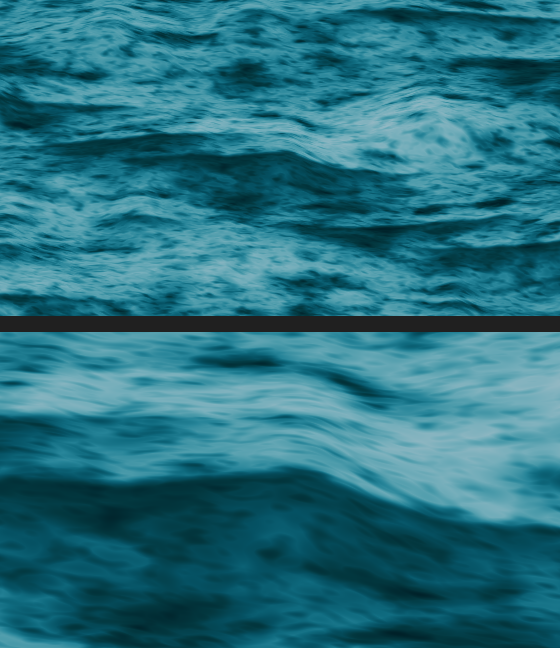
Top: the whole. Bottom: its middle third, enlarged.
Reproduce this texture procedurally as a Shadertoy shader.

```glsl
// Choppy teal sea seen at a low angle. Rows of layered-sine swells cast dark
// faces below sharp crests; stretched ripple noise follows their slopes, and
// the summed tone picks a colour from a dark-to-light water ramp.

const int   SWELL_ROWS    = 8;
const int   RIPPLE_LAYERS = 4;
const float SWELL_DARK    = 2.1;    // depth of tone on the wave faces
const float RIM_LIGHT     = 0.45;   // sky light just above a crest
const float CREST_EDGE    = 0.012;  // softness of the crest line
const float RIPPLE_GAIN   = 2.9;
const float BROAD_GAIN    = 2.2;
const float BASE_TONE     = 0.36;
const vec2  RIPPLE_SCALE  = vec2(4.6, 15.0);
const vec2  BROAD_SCALE   = vec2(1.5, 4.2);

// Water colours and the tone at which each one is reached
const int STOPS = 8;
const vec3 WATER[STOPS] = vec3[STOPS](
    vec3(0.00, 0.13, 0.16), vec3(0.01, 0.22, 0.25),
    vec3(0.02, 0.32, 0.39), vec3(0.06, 0.42, 0.50),
    vec3(0.15, 0.52, 0.60), vec3(0.30, 0.61, 0.67),
    vec3(0.45, 0.68, 0.73), vec3(0.63, 0.74, 0.78));
const float TONE[STOPS] = float[STOPS](
    -2.6, -1.4, -0.63, -0.06, 0.48, 1.13, 1.95, 3.1);

vec2 hash2(vec2 cell) {
    vec3 h = fract(cell.xyx * vec3(0.1031, 0.1030, 0.0973));
    h += dot(h, h.yzx + 33.33);
    return 2.0 * fract((h.xx + h.yz) * h.zy) - 1.0;
}

// Gradient noise, centred on zero
float noise(vec2 p) {
    vec2 i = floor(p), f = fract(p);
    vec2 u = f * f * f * (f * (f * 6.0 - 15.0) + 10.0);
    vec2 e = vec2(0.0, 1.0);
    float low  = mix(dot(hash2(i), f),
                     dot(hash2(i + e.yx), f - e.yx), u.x);
    float high = mix(dot(hash2(i + e.xy), f - e.xy),
                     dot(hash2(i + e.yy), f - e.yy), u.x);
    return mix(low, high, u.y);
}

// Fine wavelets: soft noise blended with thin bright ridges
float ripples(vec2 q) {
    float sum = 0.0, amp = 1.0;
    for (int i = 0; i < RIPPLE_LAYERS; i++) {
        float n = noise(q);
        sum += amp * (0.6 * n + 0.9 * (0.16 - abs(n)));
        q = mat2(1.9, 0.35, -0.12, 2.0) * q + vec2(17.3, 9.1);
        amp *= 0.74;
    }
    return sum;
}

// Returns swell tone in x and the local lift of the surface in y
vec2 swells(vec2 p) {
    float tone = 0.0, lift = 0.0;
    float wobble = noise(p * vec2(7.0, 12.0));
    for (int i = 0; i < SWELL_ROWS; i++) {
        float row = float(i);
        float phase = row * 2.4 + 0.7;
        float jitter = fract(row * 0.618);
        float base = (row + 0.3 + 0.6 * jitter) / float(SWELL_ROWS);

        // Crest line: long sines, pointed peaks and a little chop
        float s = sin(1.7 * p.x + phase);
        float peak = exp(-5.0 * sqrt(s * s + 0.004));
        float rise = 0.026 * sin(2.3 * p.x + phase * 1.7)
                   + 0.010 * sin(6.1 * p.x + phase * 2.9)
                   + 0.060 * peak
                   + 0.010 * noise(vec2(p.x * 9.0, row * 7.3));
        float below = base + rise - p.y;

        // Swells fade in and out along their length
        float span = sin(2.7 * p.x + phase * 3.1)
                   + 0.4 * sin(6.3 * p.x + phase) + 1.2 * peak;
        float strength = smoothstep(-0.3, 1.0, span);

        float depth = (0.035 + 0.055 * jitter) * (1.0 + 0.9 * wobble);
        float face = smoothstep(-0.3 * CREST_EDGE, CREST_EDGE, below)
                   * exp(-max(below, 0.0) / depth);
        float rim = smoothstep(CREST_EDGE, -CREST_EDGE, below)
                  * exp(min(below, 0.0) / 0.04);
        tone += strength * (RIM_LIGHT * rim - SWELL_DARK * face);
        lift += rise * exp(-90.0 * below * below);
    }
    return vec2(tone, lift);
}

vec3 waterColor(float tone) {
    vec3 color = WATER[0];
    for (int i = 1; i < STOPS; i++) {
        float t = (tone - TONE[i - 1]) / (TONE[i] - TONE[i - 1]);
        color = mix(color, WATER[i], clamp(t, 0.0, 1.0));
    }
    return color;
}

void mainImage(out vec4 fragColor, in vec2 fragCoord) {
    vec2 p = fragCoord / iResolution.y;
    vec2 swell = swells(p);

    // Ripples ride on the swells and pack closer toward the distance
    vec2 q = vec2(p.x, p.y - swell.y);
    q.y += 0.15 * q.y * q.y + 0.012 * noise(p * vec2(4.0, 6.0));
    float broad = noise(q * BROAD_SCALE + vec2(3.7, 1.9));
    float fine = ripples(q * RIPPLE_SCALE);

    // Dark faces are smoother than the sky-lit water between them
    float calm = mix(0.55, 1.1, smoothstep(-1.6, 0.1, swell.x + broad));
    float tone = BASE_TONE + swell.x + BROAD_GAIN * broad
               + RIPPLE_GAIN * calm * fine;
    fragColor = vec4(waterColor(tone), 1.0);
}
```
